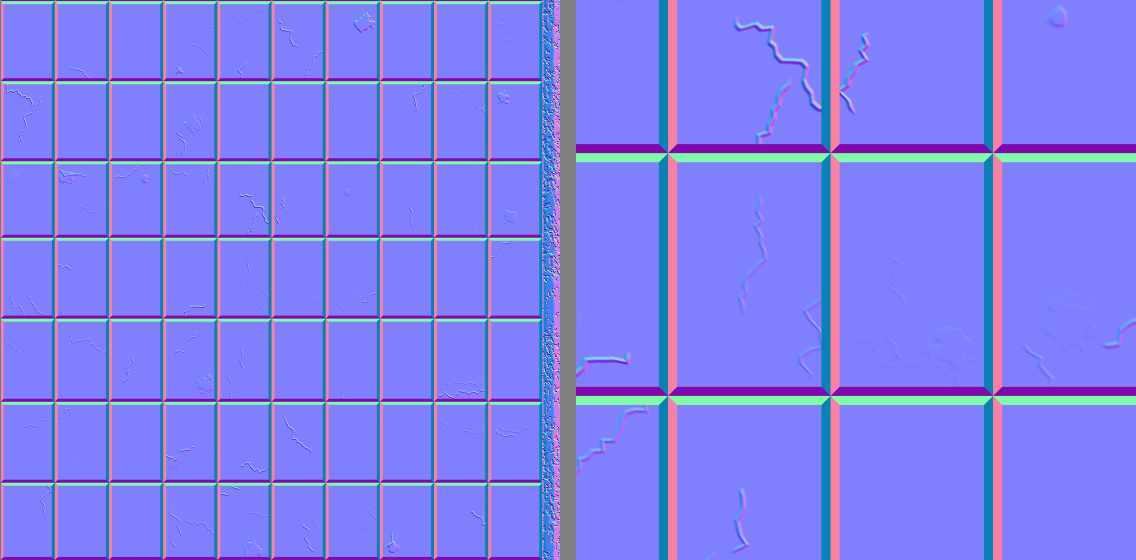
Left, the full canvas; right, a detail of the centre.
This texture map is drawn by a Shadertoy shader. Its source:

```glsl
// Tangent-space normal map of a tiled wall: 10 by 7 bevelled tiles with mitred
// corners, hairline cracks and chips, and a rough trim strip down the right side.
// Bevels use signed distances to the grid lines; wear is the slope of a height field.

const float COLUMNS = 10.0;
const int ROWS = 7;
const float GRID_LEFT = 0.0012;
const float GRID_RIGHT = 0.9685;
// Slightly uneven courses, bottom to top
const float ROW_EDGES[8] = float[8](0.0, 0.138, 0.2825, 0.431, 0.5755, 0.712, 0.855, 0.998);

const float BEVEL = 0.0054;
const vec3 LEFT_BEVEL = vec3(0.99, 0.50, 0.64);
const vec3 RIGHT_BEVEL = vec3(0.03, 0.51, 0.69);
const vec3 TOP_BEVEL = vec3(0.50, 0.99, 0.66);
const vec3 BOTTOM_BEVEL = vec3(0.50, 0.03, 0.68);

const int CRACKS_PER_TILE = 2;
const float CRACK_WIDTH = 0.0022;
const float CRACK_JAG = 0.017;
const float CRACK_DEPTH = 0.75;
const float CHIP_DEPTH = 0.9;
const float FLAKE_DEPTH = 0.0035;
const float SLOPE_STEP = 0.0008;

float hash(vec2 p) {
    vec3 q = fract(p.xyx * 0.1031);
    q += dot(q, q.yzx + 33.33);
    return fract((q.x + q.y) * q.z);
}

float valueNoise(vec2 p) {
    vec2 i = floor(p), f = fract(p);
    f = f * f * (3.0 - 2.0 * f);
    return mix(mix(hash(i), hash(i + vec2(1, 0)), f.x),
               mix(hash(i + vec2(0, 1)), hash(i + vec2(1, 1)), f.x), f.y);
}

// Piecewise linear noise, so cracks break into straight segments
float zigzag(float x, float seed) {
    float i = floor(x);
    return mix(hash(vec2(i + 50.0, seed)), hash(vec2(i + 51.0, seed)), x - i) - 0.5;
}

float crackHeight(vec2 q, vec2 size, vec2 id) {
    float angle = 3.14159 * hash(id + 3.1);
    vec2 dir = vec2(cos(angle), sin(angle));
    q -= (vec2(hash(id + 7.7), hash(id + 11.3) * 0.9) - 0.5) * size;
    float along = dot(q, dir);
    float seed = 90.0 * hash(id + 17.9);
    float across = dot(q, vec2(-dir.y, dir.x))
                 + CRACK_JAG * (zigzag(along * 75.0, seed) + 0.35 * zigzag(along * 230.0, seed + 5.0));
    float reach = mix(0.015, 0.05, hash(id + 23.7));
    float fade = 1.0 - smoothstep(reach * 0.8, reach, abs(along));
    float depth = CRACK_DEPTH * pow(hash(id + 29.3), 4.0);
    return -depth * CRACK_WIDTH * fade * (1.0 - smoothstep(0.0, CRACK_WIDTH, abs(across)));
}

float chipHeight(vec2 q, vec2 size, vec2 id) {
    q -= (vec2(hash(id + 41.3), hash(id + 47.9)) - 0.5) * size * 0.75;
    float radius = mix(0.004, 0.014, hash(id + 53.1));
    float edge = length(q) - radius + radius * 1.1 * (valueNoise(q * 190.0 + id * 9.0 + 40.0) - 0.5);
    float depth = CHIP_DEPTH * pow(hash(id + 59.7), 9.0);
    return depth * CRACK_WIDTH * smoothstep(-CRACK_WIDTH, CRACK_WIDTH, edge);
}

float tileHeight(vec2 q, vec2 size, vec2 tile) {
    float h = chipHeight(q, size, tile * 3.7 + 1.0);
    for (int i = 0; i < CRACKS_PER_TILE; i++)
        h += crackHeight(q, size, tile * 5.3 + float(i) * 71.0);
    return h;
}

// Flakes gather in some stretches of the trim and leave others clean
float trimHeight(vec2 p) {
    float cluster = smoothstep(0.35, 0.85, valueNoise(vec2(3.0, p.y * 11.0)));
    float grain = valueNoise(p * vec2(300.0, 170.0)) * 0.65 + valueNoise(p * 430.0) * 0.35;
    return FLAKE_DEPTH * smoothstep(0.0, 0.14, grain - mix(0.66, 0.47, cluster));
}

vec3 encodeNormal(vec2 slope) {
    return 0.5 + 0.5 * normalize(vec3(slope, 1.0));
}

void mainImage(out vec4 fragColor, in vec2 fragCoord) {
    vec2 uv = fragCoord / iResolution.xy;
    float soft = 0.7 / min(iResolution.x, iResolution.y);
    vec2 ex = vec2(SLOPE_STEP, 0.0), ey = ex.yx;

    // Locate the tile
    float pitch = (GRID_RIGHT - GRID_LEFT) / COLUMNS;
    float column = clamp(floor((uv.x - GRID_LEFT) / pitch), 0.0, COLUMNS - 1.0);
    int row = 0;
    for (int i = 1; i < ROWS; i++) if (uv.y >= ROW_EDGES[i]) row = i;
    vec2 low = vec2(GRID_LEFT + column * pitch, ROW_EDGES[row]);
    vec2 high = vec2(low.x + pitch, ROW_EDGES[row + 1]);
    vec2 size = high - low, q = uv - 0.5 * (low + high), tile = vec2(column, float(row));

    // Worn face
    vec2 slope = vec2(tileHeight(q + ex, size, tile) - tileHeight(q - ex, size, tile),
                      tileHeight(q + ey, size, tile) - tileHeight(q - ey, size, tile));
    vec3 color = encodeNormal(slope / (2.0 * SLOPE_STEP));

    // Bevels, from signed distance to the nearest line on each axis
    vec2 line = mix(low, high, step(0.0, q));
    vec2 d = uv - line, a = abs(d);
    vec3 sideX = mix(RIGHT_BEVEL, LEFT_BEVEL, smoothstep(-soft, soft, d.x));
    vec3 sideY = mix(TOP_BEVEL, BOTTOM_BEVEL, smoothstep(-soft, soft, d.y));
    vec3 bevel = mix(sideX, sideY, smoothstep(-soft, soft, a.x - a.y));
    color = mix(color, bevel, 1.0 - smoothstep(BEVEL - soft, BEVEL + soft, min(a.x, a.y)));

    // Rough trim: a thin lip, a face leaning left, then one leaning right
    float t = (uv.x - GRID_RIGHT) / (1.0 - GRID_RIGHT);
    float wobble = 0.12 * (valueNoise(vec2(7.0, uv.y * 90.0)) - 0.5);
    float lean = mix(0.25, -1.3, smoothstep(0.04, 0.14, t));
    lean = mix(lean, -0.58, smoothstep(0.16, 0.26, t + wobble));
    lean = mix(lean, 0.72, smoothstep(0.56, 0.74, t + wobble));
    lean += 0.35 * (valueNoise(uv * vec2(420.0, 26.0)) - 0.5);
    vec2 flakes = vec2(trimHeight(uv + ex) - trimHeight(uv - ex),
                       trimHeight(uv + ey) - trimHeight(uv - ey)) / (2.0 * SLOPE_STEP);
    color = mix(color, encodeNormal(vec2(lean, 0.0) + flakes), smoothstep(-soft, soft, uv.x - GRID_RIGHT));

    fragColor = vec4(color, 1.0);
}
```
